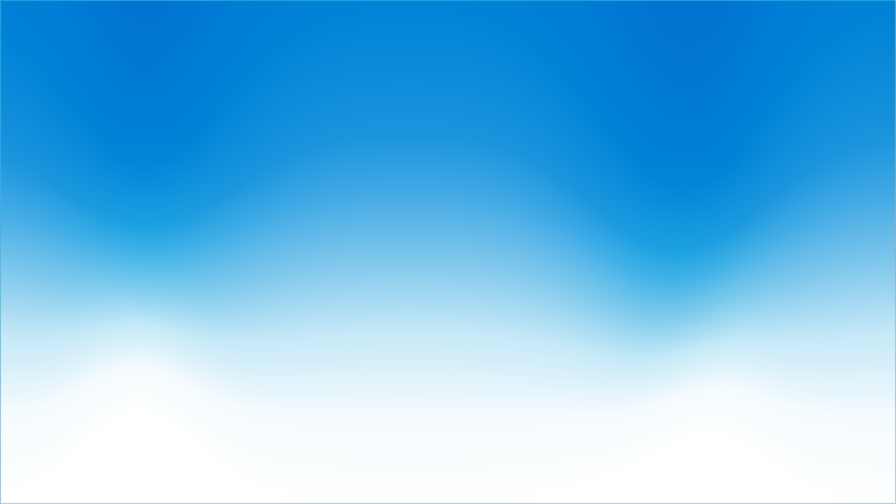
This background is drawn by a Shadertoy shader. Its source:

```glsl
const int STOPS = 8;
// Sky colours from the white haze up to the deepest blue
const vec3 SKY[STOPS] = vec3[STOPS](
    vec3(1.00, 1.00, 1.00), vec3(0.96, 0.985, 0.995),
    vec3(0.77, 0.91, 0.97), vec3(0.50, 0.78, 0.925),
    vec3(0.25, 0.66, 0.895), vec3(0.10, 0.58, 0.865),
    vec3(0.00, 0.51, 0.84), vec3(0.00, 0.455, 0.82));
const float LEVEL[STOPS] = float[STOPS](-0.35, 0.0, 0.3, 0.55, 0.8, 1.0, 1.45, 2.5);

const float HAZE_TOP = 0.175;      // height where the haze starts to fade
const float BLUE_BASE = 0.74;      // height where the full blue begins
const vec3 LEFT_GLOW = vec3(0.155, 0.085, 0.095);  // centre, width, rise
const vec3 RIGHT_GLOW = vec3(0.805, 0.075, 0.055);
const vec3 LEFT_DIP = vec3(0.165, 0.135, 0.19);    // centre, width, drop
const vec3 RIGHT_DIP = vec3(0.757, 0.135, 0.24);
const vec2 LEFT_CYAN = vec2(0.165, 0.53);
const vec2 RIGHT_CYAN = vec2(0.755, 0.49);
const vec2 CYAN_SIZE = vec2(0.10, 0.13);
const vec3 CYAN_TINT = vec3(0.015, 0.05, 0.015);
const vec3 COOL_EDGE = vec3(0.25, 0.70, 0.86);
const vec3 GREY_EDGE = vec3(0.58, 0.68, 0.74);
const float EDGE_WIDTH = 0.0023;   // in canvas heights
const float EDGE_STRENGTH = 0.6;

float bump(float x, vec3 shape) {
    float d = (x - shape.x) / shape.y;
    return shape.z * exp(-d * d);
}

float spot(vec2 p, vec2 centre) {
    vec2 d = (p - centre) / CYAN_SIZE;
    return exp(-dot(d, d));
}

vec3 skyColour(float level) {
    vec3 colour = SKY[0];
    for (int i = 1; i < STOPS; i++) {
        float t = clamp((level - LEVEL[i - 1]) / (LEVEL[i] - LEVEL[i - 1]), 0.0, 1.0);
        colour += (SKY[i] - SKY[i - 1]) * t;
    }
    return colour;
}

float edgeMask(float distanceIn, float pixel) {
    return 1.0 - smoothstep(EDGE_WIDTH - pixel * 0.5, EDGE_WIDTH + pixel * 0.5, distanceIn);
}

void mainImage(out vec4 fragColor, in vec2 fragCoord) {
    vec2 uv = fragCoord / iResolution.xy;
    float aspect = iResolution.x / iResolution.y;
    float pixel = 1.0 / iResolution.y;

    // Bend the vertical gradient around the two glows
    float haze = HAZE_TOP + bump(uv.x, LEFT_GLOW) + bump(uv.x, RIGHT_GLOW);
    float blue = BLUE_BASE - bump(uv.x, LEFT_DIP) - bump(uv.x, RIGHT_DIP);
    vec3 colour = skyColour((uv.y - haze) / (blue - haze));

    // Cyan pockets above the glows
    colour += CYAN_TINT * (spot(uv, LEFT_CYAN) + spot(uv, RIGHT_CYAN));

    // Thin frame: cool at left and top, grey at right and bottom
    float cool = edgeMask(min(uv.x * aspect, 1.0 - uv.y), pixel);
    float grey = edgeMask(min((1.0 - uv.x) * aspect, uv.y), pixel);
    colour = mix(colour, COOL_EDGE, cool * EDGE_STRENGTH);
    colour = mix(colour, GREY_EDGE, grey * EDGE_STRENGTH);

    fragColor = vec4(clamp(colour, 0.0, 1.0), 1.0);
}
```
